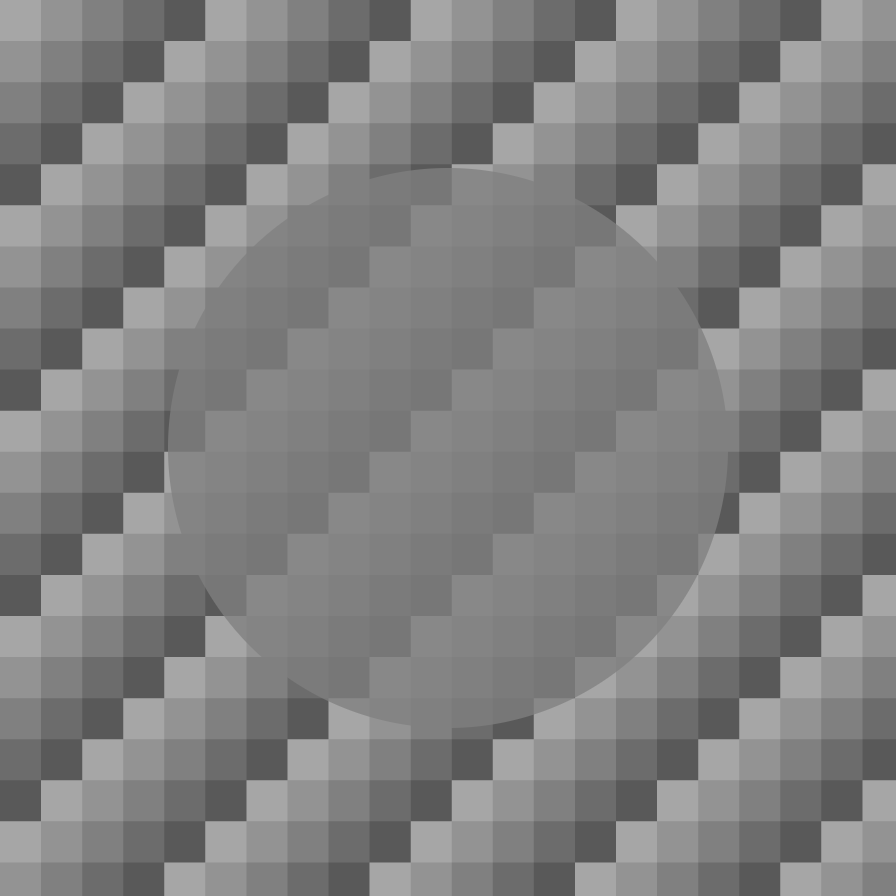
Reproduce this pattern procedurally as a WebGL 1 fragment shader.

```glsl
precision highp float;
// Diagonal staircase of five grey steps on a square grid, with a low-contrast disc in the centre.

uniform vec2 u_resolution;

const float CELLS_ACROSS = 21.818;   // grid cells over the canvas, counted from the top left
const float TONE_COUNT = 5.0;        // cells in one light-to-dark run
const float MID_GREY = 0.5;
const float TONE_RANGE = 0.30;       // lightest minus darkest tone
const vec2 DISC_CENTRE = vec2(0.5);
const float DISC_RADIUS = 0.3125;
const float DISC_CONTRAST = 0.22;    // share of the contrast left inside the disc
const int SAMPLES = 4;               // samples per pixel side for smooth cell edges

// Signed offset from mid grey; each row shifts the run by one cell.
float stairTone(vec2 uv) {
  vec2 cell = floor(vec2(uv.x, 1.0 - uv.y) * CELLS_ACROSS);
  float toneStep = mod(cell.x + cell.y + 0.5, TONE_COUNT) - 0.5;
  return TONE_RANGE * (0.5 - toneStep / (TONE_COUNT - 1.0));
}

// Average of the stair tones over one pixel.
float smoothStairTone(vec2 uv, float pixel) {
  float sum = 0.0;
  for (int j = 0; j < SAMPLES; j++) {
    for (int i = 0; i < SAMPLES; i++) {
      vec2 offset = (vec2(float(i), float(j)) + 0.5) / float(SAMPLES) - 0.5;
      sum += stairTone(uv + offset * pixel);
    }
  }
  return sum / float(SAMPLES * SAMPLES);
}

void main() {
  // Square canvas units, centred on the shorter side
  float side = min(u_resolution.x, u_resolution.y);
  vec2 uv = (gl_FragCoord.xy - 0.5 * u_resolution) / side + 0.5;
  float pixel = 1.0 / side;

  // Disc coverage lowers the contrast of the grid
  float discDistance = length(uv - DISC_CENTRE) - DISC_RADIUS;
  float disc = clamp(0.5 - discDistance / pixel, 0.0, 1.0);
  float contrast = mix(1.0, DISC_CONTRAST, disc);

  float grey = MID_GREY + contrast * smoothStairTone(uv, pixel);
  gl_FragColor = vec4(vec3(grey), 1.0);
}
```
